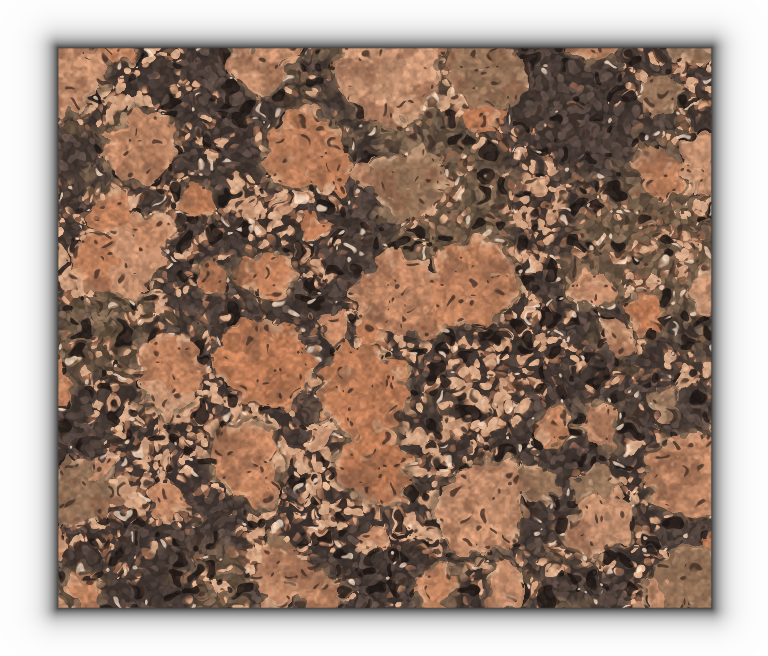
This texture is drawn by a Shadertoy shader. Its source:

```glsl
// Draws a speckled brown granite slab with round feldspar ovoids, set on white with a soft shadow.

const vec2  GRID         = vec2(7.0, 6.0);       // base cells across the canvas, whole so noise wraps
const vec2  SLAB_CENTER  = vec2(0.501, 0.5);
const vec2  SLAB_HALF    = vec2(0.425, 0.4265);
const float SHADOW_WIDTH = 0.014;
const float SHADOW_DEPTH = 0.76;
const float WARP_BROAD   = 0.034;
const float WARP_FINE    = 0.016;

const vec3 PAPER  = vec3(0.995);
const vec3 BLACK  = vec3(0.13, 0.10, 0.09);
const vec3 DARK   = vec3(0.31, 0.255, 0.23);
const vec3 OLIVE  = vec3(0.47, 0.38, 0.30);
const vec3 BROWN  = vec3(0.54, 0.37, 0.28);
const vec3 ORANGE = vec3(0.70, 0.45, 0.31);
const vec3 PINK   = vec3(0.74, 0.55, 0.43);
const vec3 CREAM  = vec3(0.86, 0.69, 0.56);
const vec3 FLECK  = vec3(0.95, 0.85, 0.76);

float hash(vec2 p) {
    return fract(sin(dot(p, vec2(127.1, 311.7))) * 43758.5453);
}

vec2 hash2(vec2 p) {
    return vec2(hash(p + 0.71), hash(p + 5.37));
}

// Value noise that wraps at the canvas edges
float noise(vec2 uv, float scale) {
    vec2 period = GRID * scale, p = uv * period;
    vec2 i = floor(p), f = fract(p);
    f = f * f * (3.0 - 2.0 * f);
    vec2 a = mod(i, period), b = mod(i + 1.0, period);
    return mix(mix(hash(a), hash(vec2(b.x, a.y)), f.x),
               mix(hash(vec2(a.x, b.y)), hash(b), f.x), f.y);
}

float fbm(vec2 uv, float scale) {
    float sum = 0.0, amp = 0.533;
    for (int i = 0; i < 4; i++) {
        sum += amp * noise(uv, scale);
        uv += 0.137;
        scale *= 2.0;
        amp *= 0.5;
    }
    return sum;
}

// Soft Voronoi: one random tone per crystal
float crystals(vec2 uv, float scale) {
    vec2 period = GRID * scale, p = uv * period, cell = floor(p);
    float tone = 0.0, total = 0.0001;
    for (int y = -1; y <= 1; y++)
    for (int x = -1; x <= 1; x++) {
        vec2 o = vec2(x, y), id = mod(cell + o, period);
        vec2 r = p - cell - o - hash2(id);
        float w = exp(-22.0 * dot(r, r));
        tone += w * hash(id + 2.9);
        total += w;
    }
    return tone / total;
}

// Scattered ovals: signed distance in base cells, and a random id
vec2 ovals(vec2 uv, float scale, float density, float rMin, float rMax) {
    vec2 period = GRID * scale, p = uv * period, cell = floor(p);
    vec2 best = vec2(9.0, 0.0);
    for (int y = -1; y <= 1; y++)
    for (int x = -1; x <= 1; x++) {
        vec2 o = vec2(x, y), id = mod(cell + o, period);
        if (hash(id + scale * 1.7) > density) continue;
        vec2 r = p - cell - o - mix(vec2(0.2), vec2(0.8), hash2(id + 3.1));
        float angle = 6.2832 * hash(id + 4.3);
        float along = dot(r, vec2(cos(angle), sin(angle)));
        float d = sqrt(dot(r, r) + 0.4 * along * along) - mix(rMin, rMax, hash(id + 7.7));
        if (d < best.x) best = vec2(d, hash(id + 9.1));
    }
    return vec2(best.x / scale, best.y);
}

vec3 granite(vec2 uv, float px) {
    // Ragged outlines
    vec2 broad = vec2(noise(uv, 3.0), noise(uv + 0.37, 3.0)) - 0.5;
    vec2 fine = vec2(noise(uv, 10.0), noise(uv + 0.61, 10.0)) - 0.5;
    vec2 warped = uv + (broad * WARP_BROAD * 3.0 + fine * WARP_FINE * 3.0) / GRID;
    vec2 ragged = warped + fine * 0.09 / GRID;

    float coarse = crystals(warped, 9.0), small = crystals(warped, 17.0);
    float grit = noise(uv, 32.0) - 0.5;
    float cluster = fbm(uv + 0.23, 2.0);

    // Dark ground with olive patches and cream crystals
    vec3 col = mix(DARK, OLIVE, smoothstep(0.46, 0.66, fbm(uv + 0.71, 1.0) + 0.25 * (coarse - 0.5)));
    col *= 0.72 + 0.56 * small;
    float pale = 0.35 * coarse + 0.3 * small + 0.85 * cluster;
    col = mix(col, BROWN, smoothstep(0.78, 0.85, pale));
    col = mix(col, mix(PINK, CREAM, small), smoothstep(0.85, 0.92, pale));

    // Large and medium feldspar ovoids
    vec2 big = ovals(ragged, 1.0, 0.58, 0.28, 0.5);
    vec2 medium = ovals(ragged + 0.043, 2.0, 0.36, 0.25, 0.5);
    vec2 body = big.x < medium.x ? big : medium;
    float inside = smoothstep(px, -px, body.x + 0.06 * (small - 0.5));
    float mantle = smoothstep(0.09, 0.03, body.x) * step(0.55, body.y);
    col = mix(col, OLIVE * (0.7 + 0.5 * small), 0.7 * mantle);
    vec3 feldspar = mix(ORANGE, PINK, fract(body.y * 7.3));
    feldspar = mix(feldspar, OLIVE * 1.1, step(body.y, 0.14) * 0.8);
    feldspar *= 0.86 + 0.16 * small + 0.22 * fbm(uv, 4.0);
    float rim = smoothstep(-0.1, -0.01, body.x) * smoothstep(0.45, 0.75, coarse);
    feldspar = mix(feldspar, CREAM, 0.65 * rim);
    feldspar = mix(feldspar, BROWN, 0.6 * smoothstep(0.56, 0.68, fbm(uv + 0.47, 5.0)));
    col = mix(col, feldspar, inside);

    // Black mica grains, fine specks and bright flecks
    float mica = ovals(ragged, 6.0, 0.42, 0.2, 0.46).x;
    col = mix(col, BLACK * (0.8 + 0.6 * small), smoothstep(px, -px, mica) * (0.88 - 0.78 * inside));
    float speck = ovals(ragged + 0.019, 10.0, 0.36, 0.12, 0.32).x;
    col = mix(col, mix(BLACK, BROWN, 0.3), 0.8 * smoothstep(px, -px, speck));
    float fleck = ovals(ragged + 0.083, 11.0, 0.12, 0.15, 0.38).x;
    col = mix(col, FLECK, smoothstep(px, -px, fleck) * (0.8 - 0.55 * inside));
    return col * (1.0 + 0.22 * grit);
}

void mainImage(out vec4 fragColor, in vec2 fragCoord) {
    vec2 uv = fragCoord / iResolution.xy;
    vec2 aspect = vec2(iResolution.x / iResolution.y, 1.0);
    float pixel = 1.0 / iResolution.y;

    // Slab outline and its blurred shadow
    vec2 q = (abs(uv - SLAB_CENTER) - SLAB_HALF) * aspect;
    float edge = length(max(q, 0.0)) + min(max(q.x, q.y), 0.0);
    vec3 col = PAPER * (1.0 - SHADOW_DEPTH * exp(-max(edge, 0.0) / SHADOW_WIDTH));

    vec3 stone = granite(uv, GRID.y * pixel);
    col = mix(col, stone, smoothstep(pixel, -pixel, edge));
    fragColor = vec4(clamp(col, 0.0, 1.0), 1.0);
}
```
